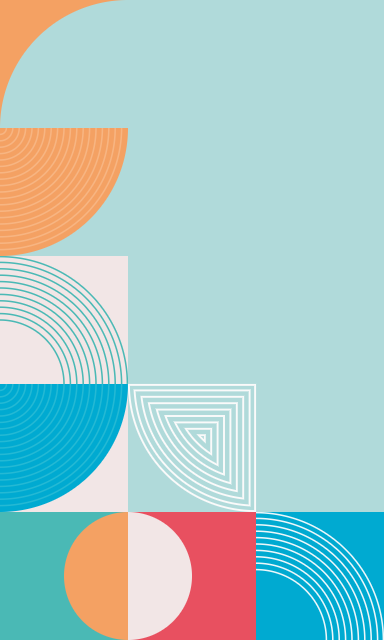
This background is drawn by a Shadertoy shader. Its source:

```glsl
// Geometric mosaic of square tiles along the left and bottom of a pale field.
// Each tile combines boxes and circles as signed distances; evenly spaced
// contours of those distances give the concentric line work.

const vec3 PALE   = vec3(0.69, 0.855, 0.855);
const vec3 ORANGE = vec3(0.955, 0.63, 0.39);
const vec3 CREAM  = vec3(0.95, 0.90, 0.90);
const vec3 BLUE   = vec3(0.00, 0.665, 0.82);
const vec3 TEAL   = vec3(0.29, 0.725, 0.71);
const vec3 RED    = vec3(0.91, 0.315, 0.375);

// Distance to the unit tile whose lower left corner is given
float tile(vec2 p, vec2 corner) {
    vec2 q = abs(p - corner - 0.5) - 0.5;
    return max(q.x, q.y);
}

float circle(vec2 p, vec2 center, float radius) {
    return length(p - center) - radius;
}

// Lines at every twentieth of a tile, between two limits
float contours(float d, float first, float last, float halfWidth) {
    float nearest = clamp(round(d * 20.0) / 20.0, first, last);
    return abs(d - nearest) - halfWidth;
}

// Blend a shape over the color with an edge one pixel wide
void paint(inout vec3 color, vec3 ink, float d) {
    float pixel = 5.0 / iResolution.y;
    color = mix(color, ink, clamp(0.5 - d / pixel, 0.0, 1.0));
}

// Quarter disc hanging from the upper left of a tile, with faint rings
void ringedQuarter(inout vec3 color, vec2 p, vec2 corner, vec3 fill, vec3 line) {
    vec2 center = corner + vec2(0, 1);
    float quarter = max(tile(p, corner), circle(p, center, 1.0));
    float rings = contours(length(p - center), 0.05, 0.95, 0.006);
    paint(color, fill, quarter);
    paint(color, line, max(quarter, rings));
}

// Band of arcs around the lower left of a tile
void arcBand(inout vec3 color, vec2 p, vec2 corner, float inner, vec3 line) {
    float arcs = contours(length(p - corner), inner, 0.995, 0.006);
    paint(color, line, max(tile(p, corner), arcs));
}

void mainImage(out vec4 fragColor, in vec2 fragCoord) {
    vec2 p = fragCoord / iResolution.y * 5.0; // five tiles tall
    vec3 color = PALE;

    // Left column, top down
    paint(color, ORANGE, max(tile(p, vec2(0, 4)), -circle(p, vec2(1, 4), 1.0)));
    ringedQuarter(color, p, vec2(0, 3), ORANGE, vec3(0.97, 0.71, 0.51));
    paint(color, CREAM, tile(p, vec2(0, 2)));
    arcBand(color, p, vec2(0, 2), 0.5, TEAL);
    paint(color, CREAM, tile(p, vec2(0, 1)));
    ringedQuarter(color, p, vec2(0, 1), BLUE, vec3(0.14, 0.725, 0.83));

    // Nested inset outlines of a quarter disc
    float inset = -max(tile(p, vec2(1)), circle(p, vec2(2), 1.0));
    paint(color, vec3(0.98), contours(inset, 0.007, 0.4, 0.0075));

    // Bottom row: a disc split across two tiles, then arcs
    float disc = circle(p, vec2(1, 0.5), 0.5);
    paint(color, TEAL, tile(p, vec2(0)));
    paint(color, RED, tile(p, vec2(1, 0)));
    paint(color, ORANGE, max(disc, p.x - 1.0));
    paint(color, CREAM, max(disc, 1.0 - p.x));
    paint(color, BLUE, tile(p, vec2(2, 0)));
    arcBand(color, p, vec2(2, 0), 0.55, vec3(0.93, 0.97, 0.98));

    fragColor = vec4(color, 1.0);
}
```
